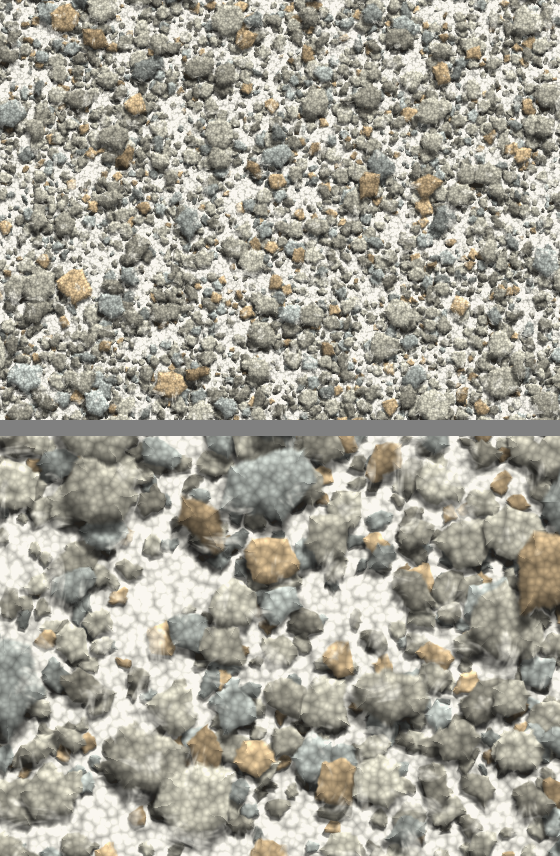
Top: the whole. Bottom: its middle third, enlarged.
Write a Shadertoy shader that draws this texture.

```glsl
#define LIGHT_DIR vec2(0.28, 0.96)
#define SHADOW 0.58
#define BEVEL 0.42
#define GRAIN 0.85
#define DUST 0.55
#define PATCHINESS 0.85
#define BRIGHTNESS 1.05
#define MORTAR vec3(0.91, 0.90, 0.86)
#define DARK_STONE vec3(0.43, 0.42, 0.38)
#define PALE_STONE vec3(0.69, 0.68, 0.62)

const float TAU = 6.28318;
const int SIDES = 7;

vec2 hash2(vec2 p) {
    vec3 h = fract(p.xyx * vec3(0.1031, 0.1030, 0.0973));
    h += dot(h, h.yzx + 33.33);
    return fract((h.xx + h.yz) * h.zy);
}

// Distance to the nearest scattered point
float cellular(vec2 p) {
    vec2 cell = floor(p), f = p - cell;
    float nearest = 2.0;
    for (int j = -1; j <= 1; j++)
    for (int i = -1; i <= 1; i++) {
        vec2 o = vec2(i, j);
        nearest = min(nearest, length(o + hash2(cell + o + 71.0) - f));
    }
    return nearest;
}

// Layered, rotated and bent sines, roughly -1 to 1
float waves(vec2 p) {
    float sum = 0.0, amp = 0.5;
    for (int i = 0; i < 4; i++) {
        p = mat2(0.8, -0.6, 0.6, 0.8) * p * 1.9;
        p += 0.8 * sin(p.yx * 0.73 + float(i) * 2.1);
        sum += amp * sin(p.x) * sin(p.y + 1.3);
        amp *= 0.6;
    }
    return sum;
}

float mortarPatch(vec2 p) {
    return waves(p * 13.0 + 4.0);
}

vec3 stoneColor(vec2 rnd) {
    vec3 tone = mix(DARK_STONE, PALE_STONE, rnd.x);
    vec3 tint = vec3(1.0);
    if (rnd.y < 0.13) tint = vec3(1.08, 0.96, 0.82);
    else if (rnd.y > 0.8) tint = vec3(0.95, 1.0, 1.06);
    return tone * tint;
}

// One layer of angular stones, each with a bevel and a cast shadow
void scatterStones(inout vec3 color, vec2 p, float scale, float cover) {
    vec2 home = floor(p * scale);
    float soft = max(1.2 * scale / iResolution.y, 0.03);
    for (int j = 1; j >= -1; j--)
    for (int i = -1; i <= 1; i++) {
        vec2 cell = home + vec2(i, j);
        vec2 place = hash2(cell + scale);
        vec2 form = hash2(cell + scale * 3.0 + 17.0);
        vec2 look = hash2(cell + scale * 5.0 + 41.0);
        vec2 center = cell + 0.5 + 0.7 * (place - 0.5);
        float presence = fract(place.x * 37.0 + form.y * 11.0);
        if (presence > cover - PATCHINESS * mortarPatch(center / scale)) continue;

        // Polygon as the farthest of several edge lines
        vec2 q = p * scale - center;
        vec2 normal = LIGHT_DIR;
        float size = mix(0.32, 0.58, form.x);
        float squash = mix(0.5, 1.0, look.x);
        float dist = -9.0, shadowDist = -9.0;
        for (int k = 0; k < SIDES; k++) {
            float wobble = fract(form.y * 19.0 + float(k) * (0.37 + look.y));
            float angle = TAU * (float(k) + 0.6 * wobble) / float(SIDES);
            float reach = size * mix(0.75, 1.1, wobble)
                        * length(vec2(cos(angle), squash * sin(angle)));
            angle += TAU * form.y;
            vec2 dir = vec2(cos(angle), sin(angle));
            float edge = dot(q, dir) - reach;
            if (edge > dist) { dist = edge; normal = dir; }
            shadowDist = max(shadowDist, edge + 0.15 * dot(LIGHT_DIR, dir));
        }

        color *= 1.0 - SHADOW * smoothstep(0.08, -0.06, shadowDist);
        float rim = smoothstep(-0.24, 0.0, dist);
        vec3 stone = stoneColor(look);
        stone *= 1.0 + BEVEL * rim * dot(normal, LIGHT_DIR) - 0.12 * rim * rim;
        color = mix(color, stone, smoothstep(soft, -soft, dist));
    }
}

void mainImage(out vec4 fragColor, in vec2 fragCoord) {
    vec2 p = fragCoord / iResolution.y;

    // Ragged outlines
    vec2 rough = p + 0.004 * vec2(waves(p * 48.0), waves(p * 48.0 + 9.0));

    // Mortar bed, then grit up to large stones
    vec3 color = MORTAR * (0.96 + 0.12 * waves(p * 40.0));
    scatterStones(color, rough, 61.0, 0.72);
    scatterStones(color, rough, 37.0, 0.70);
    scatterStones(color, rough, 25.0, 0.66);
    scatterStones(color, rough, 14.0, 0.30);

    // Pale dust left on the stones
    float dust = waves(p * 52.0 + 20.0) + 0.6 * mortarPatch(p);
    color = mix(color, MORTAR * 0.95, DUST * smoothstep(0.15, 0.75, dust));

    // Mineral grain and small pits
    float grain = 0.5 * (cellular(p * 175.0) + cellular(p * 85.0)) - 0.48;
    color *= 1.0 - GRAIN * grain;
    color = max(color * BRIGHTNESS, vec3(0.14, 0.13, 0.11));
    fragColor = vec4(min(color, vec3(0.98, 0.97, 0.94)), 1.0);
}
```
